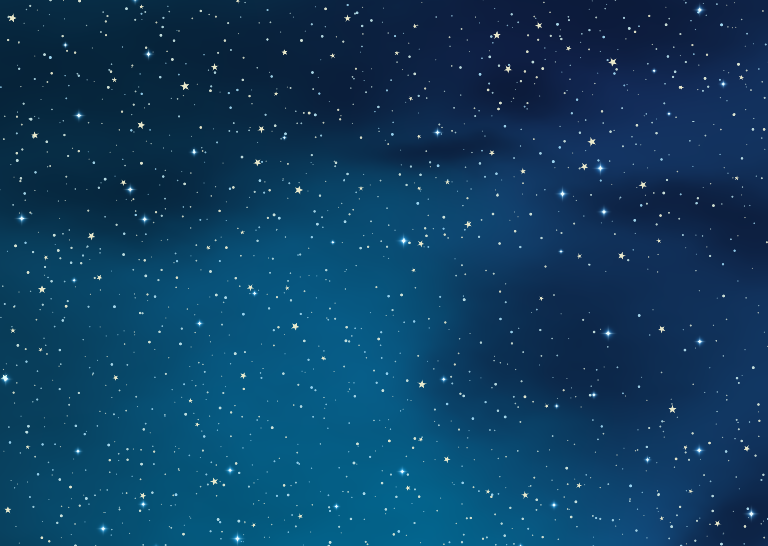
This texture is drawn by a Shadertoy shader. Its source:

```glsl
// Dark cloud banks: centre.xy, radius.zw
const vec4 BANKS[10] = vec4[10](
    vec4(0.52, 0.88, 0.25, 0.13), vec4(0.10, 0.85, 0.34, 0.12),
    vec4(0.20, 0.64, 0.26, 0.08), vec4(1.08, 0.36, 0.19, 0.17),
    vec4(1.22, 0.63, 0.19, 0.06), vec4(1.39, 0.56, 0.12, 0.11),
    vec4(0.82, 0.71, 0.15, 0.03), vec4(0.97, 0.83, 0.13, 0.06),
    vec4(1.40, 0.07, 0.08, 0.12), vec4(1.05, 0.98, 0.40, 0.07));

vec3 hash3(vec2 cell) {
    vec3 q = fract(cell.xyx * vec3(0.1031, 0.1030, 0.0973));
    q += dot(q, q.yxz + 33.33);
    return fract((q.xxy + q.yzz) * q.zyx);
}

mat2 rotation(float a) {
    return mat2(cos(a), sin(a), -sin(a), cos(a));
}

float haze(vec2 p, vec2 centre, vec2 radius) {
    vec2 d = (p - centre) / radius;
    return exp(-dot(d, d));
}

// Layered, turned sines, roughly in -1..1
float wisps(vec2 p) {
    float sum = 0.0, weight = 0.5;
    for (int i = 0; i < 6; i++) {
        sum += weight * sin(p.x + 1.3 * sin(p.y + float(i))) * cos(p.y * 0.8 + sum);
        p = rotation(0.9) * p * 1.7 + 2.3;
        weight *= 0.56;
    }
    return sum;
}

vec3 nebula(vec2 p) {
    vec2 flow = p * vec2(6.0, 10.0);
    vec2 warped = p + vec2(0.09, 0.055) * vec2(wisps(flow), wisps(flow.yx + 4.0));
    float veil = wisps(flow * 0.8 + 9.0);

    vec3 sky = mix(vec3(0.035, 0.23, 0.34), vec3(0.08, 0.23, 0.42),
                   smoothstep(0.5, 1.2, warped.x));
    sky = mix(sky, vec3(0.03, 0.35, 0.52), 0.85 * haze(warped, vec2(0.56, 0.44), vec2(0.38, 0.27)));
    sky = mix(sky, vec3(0.01, 0.40, 0.56), 0.95 * haze(warped, vec2(0.66, 0.0), vec2(0.50, 0.33)));
    sky = mix(sky, vec3(0.09, 0.30, 0.51), 0.6 * haze(warped, vec2(0.99, 0.63), vec2(0.16, 0.12)));
    sky = mix(sky, vec3(0.09, 0.14, 0.36), 0.7 * haze(warped, vec2(0.98, 0.92), vec2(0.33, 0.16)));

    float cover = 0.35 * smoothstep(0.55, 1.0, p.y);
    for (int i = 0; i < 10; i++)
        cover += 1.15 * haze(warped, BANKS[i].xy, BANKS[i].zw);
    cover *= 1.0 + 0.7 * veil;
    vec3 shade = mix(vec3(0.02, 0.11, 0.19), vec3(0.04, 0.09, 0.20), smoothstep(0.2, 0.7, p.x));
    return mix(sky * (1.0 + 0.12 * veil), shade, 1.0 - exp(-cover));
}

// Offset to the star of a turned grid cell; its random values go to rnd
vec2 starOffset(vec2 p, float cells, float seed, out vec3 rnd) {
    mat2 turn = rotation(seed);
    vec2 q = turn * p * cells + 40.0 + seed * 17.0;
    vec2 cell = floor(q);
    rnd = hash3(cell + 71.0 * seed);
    vec2 spot = 0.15 + 0.7 * hash3(cell + 19.0 * seed + 5.0).xy;
    return (fract(q) - spot) * turn / cells;
}

// Distance to a five-pointed star
float fivePoint(vec2 d, float radius, float spin) {
    float sector = 6.28319 / 5.0;
    float a = abs(mod(atan(d.y, d.x) + spin, sector) - 0.5 * sector);
    return length(d) * dot(vec2(cos(a), sin(a)), vec2(0.383, 0.923)) - 0.383 * radius;
}

// Four thin tapering rays, a core and a faint halo
vec2 sparkle(vec2 d, float size, float pixel) {
    d = abs(d);
    float width = max(0.0011, 0.4 * pixel);
    vec2 taper = max(1.0 - d / size, 0.0);
    vec2 rays = taper * taper * exp(-d.yx / width);
    float r2 = dot(d, d);
    float core = exp(-r2 / (0.03 * size * size + width * width));
    float halo = exp(-r2 / (0.16 * size * size));
    return vec2(max(rays.x, rays.y) + core, halo);
}

void mainImage(out vec4 fragColor, in vec2 fragCoord) {
    vec2 p = fragCoord / iResolution.y;
    float pixel = 1.0 / iResolution.y;
    vec3 color = nebula(p);
    vec3 cream = vec3(0.96, 0.95, 0.82), ice = vec3(0.62, 0.86, 0.98), rnd;
    float crowd = 0.62 - 0.42 * haze(p, vec2(1.16, 0.42), vec2(0.28, 0.2));

    // Star dust
    for (int i = 0; i < 3; i++) {
        vec2 d = starOffset(p, 22.0 + 4.0 * float(i), 0.4 + 0.7 * float(i), rnd);
        float radius = mix(0.0010, 0.0027, rnd.y * rnd.y);
        float dotMask = 1.0 - smoothstep(radius - 0.5 * pixel, radius + 0.5 * pixel, length(d));
        color = mix(color, mix(ice, cream, rnd.z), dotMask * step(rnd.x, crowd) * (0.5 + 0.45 * rnd.y));
    }

    // Five-pointed cream stars
    vec2 d = starOffset(p, 11.0, 2.6, rnd);
    float edge = fivePoint(d, mix(0.004, 0.0085, rnd.y * rnd.y), rnd.z * 6.28);
    float starMask = 1.0 - smoothstep(-0.5 * pixel, 0.5 * pixel, edge);
    color = mix(color, cream, 0.95 * starMask * step(rnd.x, crowd - 0.12));

    // Blue sparkles
    d = starOffset(p, 7.0, 1.2, rnd);
    vec2 light = sparkle(d, mix(0.007, 0.019, rnd.y), pixel) * step(rnd.x, 0.62);
    color += vec3(0.05, 0.25, 0.38) * light.y;
    color = mix(color, mix(ice, vec3(0.93, 0.99, 1.0), min(light.x, 1.0)), min(light.x, 1.0));

    fragColor = vec4(color, 1.0);
}
```
